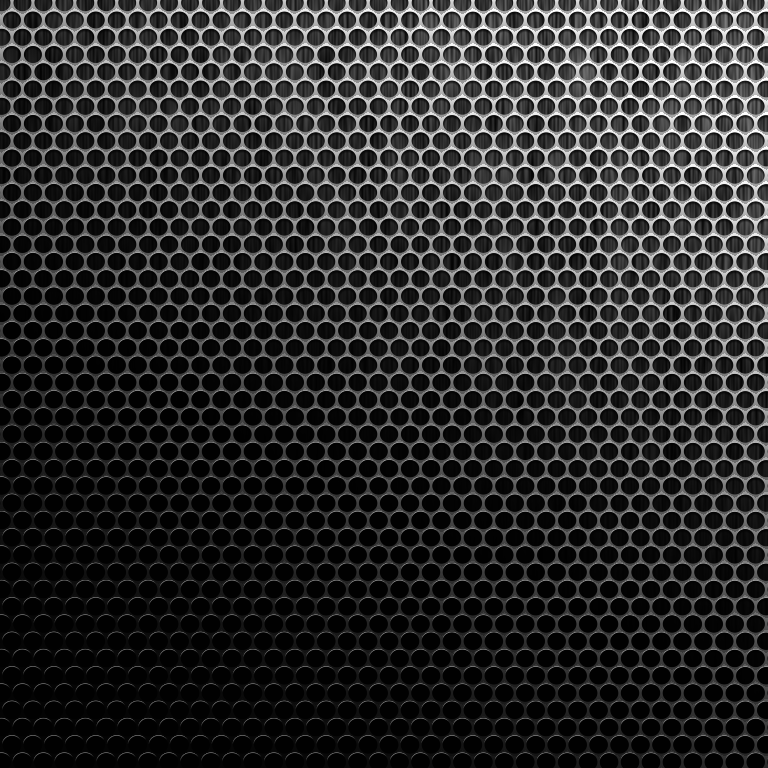
Write a three.js fragment shader that draws this pattern.

```glsl
// Perforated steel sheet: staggered rows of round holes over a brushed backing.
// Two interleaved grids give the nearest hole; its distance field shapes the
// web, the lit upper rim and the inner shadow. Light falls from the upper right.

varying vec2 vUv;

vec2 randomGradient(vec2 cell) {
  float angle = 6.2832 * fract(sin(dot(cell, vec2(127.1, 311.7))) * 43758.55);
  return vec2(cos(angle), sin(angle));
}

float gradientNoise(vec2 p) {
  vec2 i = floor(p);
  vec2 f = p - i;
  vec2 w = f * f * f * (f * (f * 6.0 - 15.0) + 10.0);
  float a = dot(randomGradient(i), f);
  float b = dot(randomGradient(i + vec2(1.0, 0.0)), f - vec2(1.0, 0.0));
  float c = dot(randomGradient(i + vec2(0.0, 1.0)), f - vec2(0.0, 1.0));
  float d = dot(randomGradient(i + 1.0), f - 1.0);
  return mix(mix(a, b, w.x), mix(c, d, w.x), w.y);
}

// Offset from the centre of the nearest hole in the staggered layout.
vec2 fromNearestHole(vec2 uv) {
  vec2 pitch = vec2(0.02728, 0.04494);
  vec2 p = uv - vec2(0.0156, 0.974);
  vec2 even = mod(p + 0.5 * pitch, pitch) - 0.5 * pitch;
  vec2 odd = mod(p, pitch) - 0.5 * pitch;
  return dot(even, even) < dot(odd, odd) ? even : odd;
}

// Dim backing plate with fine vertical brush marks and broad dark bands.
float brushedBacking(vec2 uv, float slope) {
  float fine = gradientNoise(vec2(uv.x * 300.0, uv.y * 16.0));
  float broad = gradientNoise(vec2(uv.x * 28.0, uv.y * 5.0));
  float glow = 0.23 * smoothstep(0.55, 1.5, slope);
  return glow * max(0.1, 1.0 + 1.3 * fine + 0.7 * broad);
}

void main() {
  // Overall light
  float slope = vUv.y + 0.5 * vUv.x;
  float light = smoothstep(0.1, 1.45, slope);

  // Hole shape, slightly wider than tall
  vec2 q = fromNearestHole(vUv);
  vec2 facing = q / max(length(q), 0.0001);
  float radius = 0.0119 - 0.0007 * light;
  float dist = length(q * vec2(0.975, 1.03)) - radius;

  // Web of metal, darker below each hole
  float metal = 0.015 + 0.94 * light * mix(0.68, 1.08, 0.5 + 0.5 * facing.y);

  // Thin highlight along the upper rim
  float rim = 1.0 - smoothstep(0.0003, 0.0014, abs(dist - 0.0004));
  rim *= smoothstep(0.15, 0.95, dot(facing, vec2(-0.24, 0.97)));
  metal = max(metal, rim * (0.36 + 0.58 * light));

  // Backing, shadowed under the upper edge of the hole
  float lit = 1.0 - smoothstep(0.008, 0.0125, length(q + vec2(0.0, 0.0022)));
  float backing = 0.004 + brushedBacking(vUv, slope) * mix(0.3, 1.1, lit);

  float tone = mix(backing, metal, smoothstep(-0.0008, 0.0008, dist));
  gl_FragColor = vec4(vec3(clamp(tone, 0.0, 1.0)), 1.0);
}
```
